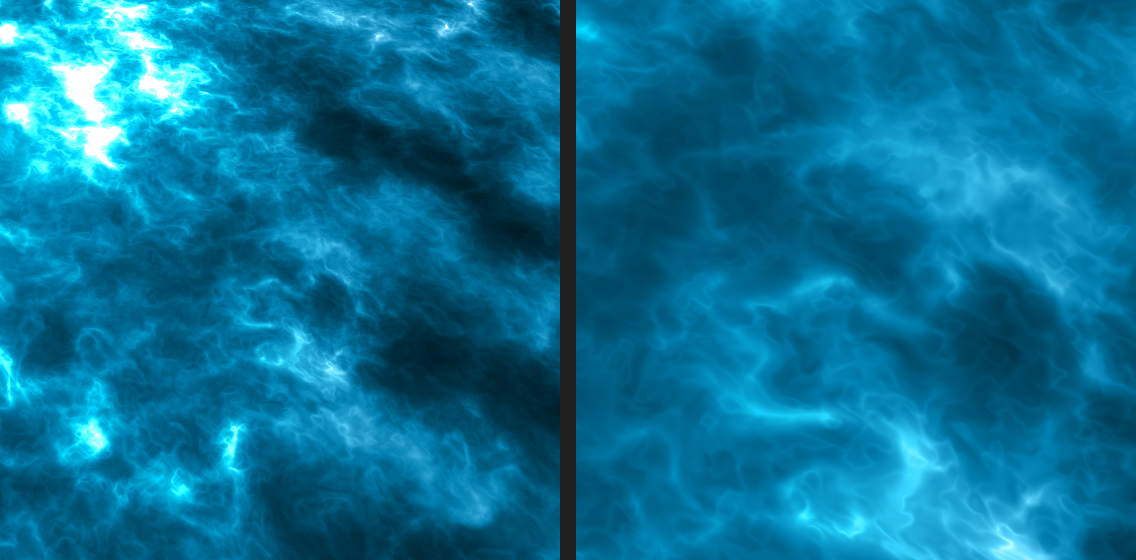
Left, the full canvas; right, a detail of the centre.
Write a three.js fragment shader that draws this texture.

```glsl
// Glowing blue water or plasma, seen on a plane that tilts away towards the top.
// Octaves of swirled noise are folded into creases and summed to a density;
// the light is a power of its reciprocal, so thin spots flare into bright veins.

varying vec2 vUv;

const int   OCTAVES      = 6;
const float BASE_SCALE   = 2.7;   // noise cells across the near edge
const float TILT         = 0.45;  // how far the plane leans back
const float DEPTH_SCALE  = 2.0;
const float DETAIL_GAIN  = 0.68;  // weight of each finer octave
const float SWIRL        = 0.12;  // curl displacement per octave
const float SWIRL_KEPT   = 0.72;  // share of swirl handed to the next octave
const float FOLD         = 3.5;   // how often the noise folds into veins
const float CREASE       = 0.65;  // 0 soft folds, 1 sharp creases
const float MID_LIGHT    = 0.42;
const float MID_DENSITY  = 0.88;
const float DENSITY_BIAS = 0.07;  // limits the brightest flares
const float CONTRAST     = 1.4;
const vec2  SEED         = vec2(17.3, 41.8);
const vec2  GLOW_CENTRE  = vec2(0.0, 0.78);
const vec2  GLOW_FALLOFF = vec2(6.0, 8.0);
const float AMBIENT      = 0.92;
const float GLOW         = 0.7;
const float BAND_SPACING = 0.37;  // falling bands of light in the haze
const float BAND_SLOPE   = 0.5;
const float BAND_OFFSET  = 0.91;
const float BAND_POWER   = 0.32;
const float BAND_WOBBLE  = 0.15;
const mat2  TURN         = mat2(0.8, 0.6, -0.6, 0.8);

float hash(vec2 cell) {
  vec3 h = fract(vec3(cell.xyx) * 0.1031);
  h += dot(h, h.yzx + 33.33);
  return fract((h.x + h.y) * h.z);
}

float noise(vec2 p) {
  vec2 cell = floor(p);
  vec2 f = p - cell;
  f = f * f * f * (f * (f * 6.0 - 15.0) + 10.0);
  float low  = mix(hash(cell), hash(cell + vec2(1.0, 0.0)), f.x);
  float high = mix(hash(cell + vec2(0.0, 1.0)), hash(cell + 1.0), f.x);
  return mix(low, high, f.y);
}

// Noise gradient turned by a right angle: a flow without sources
vec2 curl(vec2 p) {
  vec2 e = vec2(0.09, 0.0);
  float dx = noise(p + e.xy) - noise(p - e.xy);
  float dy = noise(p + e.yx) - noise(p - e.yx);
  return vec2(dy, -dx) / (2.0 * e.x);
}

// Sum of folded octaves, each carried along by the swirls before it
float density(vec2 p) {
  vec2 still = p;
  float weight = 0.5;
  float sum = 0.0;
  for (int i = 0; i < OCTAVES; i++) {
    p += SWIRL * curl(p * 1.7 + SEED);
    float fold = abs(sin(FOLD * noise(p) + 0.785));
    sum += weight * mix(fold * fold, fold, CREASE);
    p = TURN * mix(still, p, SWIRL_KEPT) * 2.0 + SEED;
    still = TURN * still * 2.0 + SEED;
    weight *= DETAIL_GAIN;
  }
  return sum;
}

// Tilted plane, slightly stretched along the falling diagonal
vec2 groundPlane(vec2 uv) {
  float depth = 1.0 / (1.0 - TILT * uv.y);
  vec2 ground = vec2((uv.x - 0.5) * depth, DEPTH_SCALE * depth);
  vec2 diagonal = TURN * ground;
  return diagonal * vec2(0.85, 1.1) * BASE_SCALE + SEED;
}

// Broad lighting: a glow at the upper left, wavering bands in the haze
float illumination(vec2 uv, float haze) {
  vec2 offset = uv - GLOW_CENTRE;
  float glow = GLOW * exp(-dot(offset * offset, GLOW_FALLOFF));
  float wobble = BAND_WOBBLE * (noise(uv * 5.0 + SEED) - 0.5);
  float across = uv.y + BAND_SLOPE * uv.x - BAND_OFFSET + wobble;
  float band = cos(6.2832 * across / BAND_SPACING);
  return AMBIENT + glow + haze * BAND_POWER * band;
}

// Teal to cyan to white; hazy regions turn greyish instead of flaring
vec3 waterColour(float light, float haze) {
  float muted = min(light, 0.5 + (light - 0.5) * 0.55);
  float green = mix(light, muted, haze);
  float flare = 1.4 * max(green - 0.85, 0.0);
  float grey  = 1.3 * haze * max(green - 0.5, 0.0);
  float blue  = green * mix(1.39, 1.22, smoothstep(0.4, 0.8, green));
  return clamp(vec3(flare + grey, green, blue), 0.0, 1.0);
}

void main() {
  float haze = smoothstep(0.35, 0.7, vUv.x);
  float thinness = MID_DENSITY / (density(groundPlane(vUv)) + DENSITY_BIAS);
  float light = MID_LIGHT * pow(thinness * illumination(vUv, haze), CONTRAST);
  gl_FragColor = vec4(waterColour(light, haze), 1.0);
}
```
